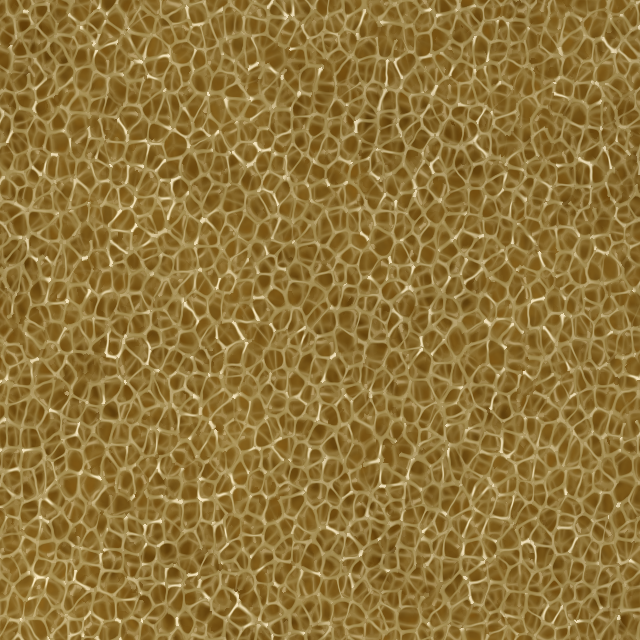
Reproduce this texture procedurally as a Shadertoy shader.

```glsl
// Golden open-cell sponge: a sharp net of pale struts over blurred, deeper nets.

vec2 hash2(vec2 p) {
    vec3 q = fract(p.xyx * vec3(0.1031, 0.1030, 0.0973));
    q += dot(q, q.yzx + 33.33);
    return fract((q.xx + q.yz) * q.zy);
}

// Layered sines, roughly -1 to 1
float drift(vec2 p) {
    float sum = 0.0, amp = 0.5;
    for (int i = 0; i < 4; i++) {
        sum += amp * sin(p.x + 1.7 * sin(p.y * 0.8)) * cos(p.y - 1.3 * sin(p.x * 0.7));
        p = mat2(0.8, 0.6, -0.6, 0.8) * p * 1.9 + 4.1;
        amp *= 0.55;
    }
    return sum;
}

// Cellular net: x = rounded distance to the nearest strut, y = strut hash, z = pore hash
vec3 foam(vec2 p) {
    vec2 cell = floor(p), f = p - cell;
    vec2 home = vec2(0.0), toHome = vec2(0.0);
    float nearest = 9.0;
    for (int y = -1; y <= 1; y++)
    for (int x = -1; x <= 1; x++) {
        vec2 g = vec2(x, y);
        vec2 r = g + 0.06 + 0.88 * hash2(cell + g) - f;
        if (dot(r, r) < nearest) {
            nearest = dot(r, r);
            home = g;
            toHome = r;
        }
    }
    // Summed exponentials round the pore corners and thicken the joints
    float sum = 0.0, closest = 9.0;
    vec2 strutId = vec2(0.0);
    for (int y = -2; y <= 2; y++)
    for (int x = -2; x <= 2; x++) {
        vec2 g = home + vec2(x, y);
        vec2 r = g + 0.06 + 0.88 * hash2(cell + g) - f;
        vec2 apart = r - toHome;
        if (dot(apart, apart) < 0.0001) continue;
        float d = dot(0.5 * (r + toHome), normalize(apart));
        sum += exp(-13.0 * d);
        if (d < closest) {
            closest = d;
            strutId = 2.0 * cell + g + home;
        }
    }
    return vec3(-log(sum) / 13.0, hash2(strutId + 71.0).x, hash2(cell + home + 19.0).y);
}

void mainImage(out vec4 fragColor, in vec2 fragCoord) {
    vec2 uv = fragCoord / iResolution.y;

    // Deep amber hollow with slow changes of light
    float light = drift(uv * 11.0);
    vec3 color = mix(vec3(0.39, 0.25, 0.035), vec3(0.49, 0.35, 0.10), 0.5 + 0.7 * light);

    // Nets from the blurred back to the sharp front; pores are taller than wide
    for (int i = 0; i < 4; i++) {
        float layer = float(i), depth = layer / 3.0;
        float angle = 0.13 * (layer - 1.5);
        mat2 turn = mat2(cos(angle), sin(angle), -sin(angle), cos(angle));
        vec2 bend = vec2(drift(uv * 23.0 + layer * 5.0), drift(uv * 21.0 - layer * 7.0 + 9.0));
        vec2 p = turn * (uv + 0.008 * bend) * vec2(35.0 + layer, 27.0 + layer) + layer * 37.0 + 50.0;
        vec3 net = foam(p);

        // Pores at the back differ in darkness
        color *= 1.0 + (1.0 - depth) * 0.16 * (net.z - 0.5) * smoothstep(0.05, 0.3, net.x);

        float width = mix(0.13, 0.072, depth) * (0.75 + 0.5 * net.y);
        float soft = max(mix(0.20, 0.032, depth), 0.5 * (35.0 + layer) / iResolution.y);
        float patches = drift(uv * 17.0 + layer * 13.0);
        float present = smoothstep(-0.15, 0.35, net.y + 0.55 * patches + 0.1);
        float cover = 1.0 - smoothstep(width - soft, width + soft, net.x);
        cover *= present * mix(0.65, 0.96, depth);

        // Olive flanks, cream ridge and scattered wet-looking glints
        float ridge = 1.0 - smoothstep(0.0, width, net.x);
        float shine = 0.5 + 0.5 * sin(p.x * 3.1 + 2.0 * sin(p.y * 2.3) + net.y * 20.0);
        vec3 strut = mix(vec3(0.49, 0.36, 0.11), vec3(0.60, 0.51, 0.27), depth);
        strut += ridge * depth * vec3(0.11, 0.12, 0.16) * (0.4 + 0.8 * shine);
        float glint = ridge * smoothstep(0.55, 0.95, net.y) * smoothstep(0.45, 0.95, shine);
        strut += glint * depth * depth * vec3(0.22, 0.24, 0.29);
        color = mix(color, strut, cover);
    }

    // Fine grain and a gentle fall of light from lower left
    color *= 1.0 + 0.02 * drift(uv * 260.0) + 0.03 * light;
    color *= 1.035 - 0.035 * uv.x - 0.03 * uv.y;
    fragColor = vec4(clamp(color, 0.0, 1.0), 1.0);
}
```
